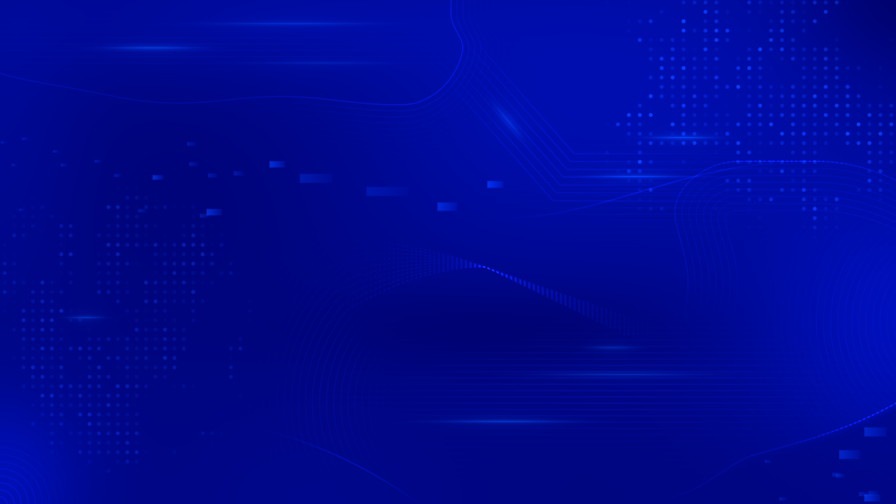
A Shadertoy shader for this background:

```glsl
// Deep blue technology backdrop: soft glows under contour lines, dot grids,
// light streaks and fading blocks. All parts are distance functions in units
// of canvas height, summed as light.

float hash(vec2 p) {
    return fract(sin(dot(p, vec2(127.1, 311.7))) * 43758.5453);
}

float noise(vec2 p) {
    vec2 i = floor(p), f = fract(p);
    f = f * f * (3.0 - 2.0 * f);
    return mix(mix(hash(i), hash(i + vec2(1, 0)), f.x),
               mix(hash(i + vec2(0, 1)), hash(i + 1.0), f.x), f.y);
}

float glow(vec2 p, float x, float y, float rx, float ry) {
    vec2 q = (p - vec2(x, y)) / vec2(rx, ry);
    return exp(-dot(q, q));
}

float line(float d) {
    return 1.0 - smoothstep(0.0, 0.0015 + 0.7 / iResolution.y, abs(d));
}

// Parallel lines at every multiple of a gap
float stripes(float d, float gap) {
    return line((fract(d / gap + 0.5) - 0.5) * gap);
}

// Grid of dots, thinned out in clumps around the middle of an area
float dotGrid(vec2 p, vec2 cell, vec4 area) {
    vec2 id = floor(p / cell), c = (id + 0.5) * cell;
    float region = glow(c, area.x, area.y, area.z, area.w);
    float clump = noise(id * vec2(0.45, 0.2)) * 0.65 + hash(id) * 0.35;
    float shown = smoothstep(0.5, 0.65, clump + 0.4 * region - 0.18) * smoothstep(0.2, 0.45, region);
    float disc = 1.0 - smoothstep(0.002, 0.0055, length(p - c));
    return disc * shown * (0.25 + 0.75 * pow(hash(id + 9.0), 2.0));
}

// Block that is bright at its left end and fades to the right
float block(vec2 q, float width) {
    float px = 1.0 / iResolution.y, h = min(0.21 * width, 0.009);
    float body = smoothstep(-px, px, min(min(q.x, width - q.x), h - abs(q.y)));
    return body * (1.0 - 0.8 * clamp(q.x / width, 0.0, 1.0));
}

float streak(vec2 q, float len) {
    float y = abs(q.y);
    return exp(-2.5 * q.x * q.x / (len * len)) * (0.6 * exp(-y / 0.0025) + 0.16 * exp(-y / 0.012));
}

void mainImage(out vec4 fragColor, in vec2 fragCoord) {
    vec2 p = fragCoord / iResolution.xy * vec2(1.7778, 1.0);
    float beads = 0.5 + 0.5 * cos(p.x * 700.0);

    // Broad light and shade
    float light = 0.56 * glow(p, 1.36, 0.85, 0.5, 0.34) + 0.3 * glow(p, 0.98, 0.72, 0.36, 0.3)
        + 0.82 * glow(p, 1.8, 0.36, 0.32, 0.29) + 0.75 * glow(p, 0.0, 0.05, 0.17, 0.17)
        + 0.42 * glow(p, 0.5, 0.97, 0.5, 0.13) + 0.28 * glow(p, 0.0, 0.78, 0.16, 0.4)
        + 0.15 * glow(p, 0.62, 0.0, 0.3, 0.2) - 0.5 * glow(p, 1.8, 1.0, 0.2, 0.15)
        - 0.3 * glow(p, 1.0, 0.35, 0.35, 0.08) - 0.1 * glow(p, 0.4, 0.6, 0.3, 0.2);

    // Upper left bay and its outward contours
    float wave = 0.055 * exp(-p.x * 8.0) + 0.008 * sin(p.x * 14.0);
    vec2 q = vec2(p.x - 0.8 + 0.025 * smoothstep(0.9, 0.97, p.y), 0.92 + wave - p.y);
    float bay = length(max(q, 0.0)) - 0.12;
    float lines = 0.18 * line(bay) + 0.18 * stripes(bay, 0.012) * step(-0.004, bay)
        * exp(-max(bay, 0.0) * 26.0) * smoothstep(0.4, 0.9, p.x);

    // Nested chevrons that turn from a diagonal to the horizontal
    q = p - vec2(1.097, 0.602);
    float chevron = min(q.y, dot(q, vec2(0.75, 0.66)));
    lines += 0.2 * stripes(chevron, 0.0155) * step(-0.004, chevron) * step(chevron, 0.1)
        * glow(p, 1.12, 0.7, 0.25, 0.2);

    // Right hill with inner contours, and the rise that leads to it
    q = vec2(1.47 - p.x, p.y - 0.56 + 1.5 * pow(max(p.x - 1.62, 0.0), 2.0));
    q.x += 0.015 * sin(p.y * 18.0);
    float hill = length(max(q, 0.0)) - 0.12;
    float hillFade = smoothstep(0.3, 0.55, p.y);
    lines += hillFade * (line(hill) * (0.15 + 0.7 * beads * glow(p, 1.56, 0.68, 0.13, 0.1))
        + 0.1 * stripes(hill, 0.014) * step(hill, 0.0) * step(-0.11, hill));
    float rise = p.y - 0.567 - 0.108 * smoothstep(1.0, 1.55, p.x);
    lines += 0.35 * line(rise) * glow(p, 1.3, 0.63, 0.2, 0.2);

    // Lower right shore, beaded toward the edge
    float e = p.x - 1.505;
    float shore = p.y - 0.065 - 0.27 * e - 1.3 * e * e * e - 0.035 * smoothstep(1.36, 1.5, p.x);
    light *= 1.0 - 0.6 * smoothstep(0.005, -0.02, shore) * smoothstep(1.2, 1.4, p.x);
    float edge = smoothstep(1.55, 1.75, p.x);
    lines += line(shore) * smoothstep(1.25, 1.5, p.x) * (0.2 + 0.9 * beads * edge);

    // Twisted beaded ribbon through the middle, and its tail at the bottom
    float u = p.x - 0.963;
    for (int i = 0; i < 10; i++) {
        float t = float(i) / 9.0;
        float y = u > 0.0 ? -u * (0.35 + 0.13 * t) : mix(-0.36 * u - 0.6 * u * u, -1.15 * u * u, t);
        lines += 0.22 * beads * line(p.y - 0.47 - y) * smoothstep(0.37, 0.15, u)
            * smoothstep(-0.42, -0.12, u - 0.12 * (1.0 - t));
    }
    u = p.x - 0.53;
    lines += 0.35 * line(p.y - 0.145 + 0.25 * u + 0.75 * u * u) * glow(p, 0.7, 0.07, 0.12, 0.1);

    // Arcs and level lines
    lines += 0.12 * stripes(length(p - vec2(0.9, 0.2)), 0.014) * glow(p, 0.65, 0.25, 0.08, 0.18)
        + 0.08 * stripes(length(p - vec2(1.9, 0.36)), 0.014) * glow(p, 1.7, 0.35, 0.15, 0.2)
        + 0.2 * stripes(length(p), 0.014) * glow(p, 0.0, 0.0, 0.1, 0.1)
        + stripes(p.y, 0.0125) * (0.2 * glow(p, 1.2, 0.23, 0.32, 0.09)
        + 0.08 * glow(p, 0.4, 0.9, 0.4, 0.04) + 0.1 * glow(p, 1.3, 0.62, 0.2, 0.07));

    float dots = dotGrid(p, vec2(0.0217, 0.0186), vec4(1.5, 0.81, 0.31, 0.25))
        + 0.55 * dotGrid(p, vec2(0.0187), vec4(0.22, 0.34, 0.26, 0.26));

    // Large blocks (left end, width), then small scattered ones
    vec3 blocks[10] = vec3[10](vec3(0.595, 0.646, 0.065), vec3(0.727, 0.62, 0.083),
        vec3(0.868, 0.59, 0.039), vec3(0.967, 0.634, 0.032), vec3(0.535, 0.674, 0.03),
        vec3(0.41, 0.579, 0.03), vec3(0.303, 0.648, 0.021), vec3(1.715, 0.143, 0.044),
        vec3(1.665, 0.098, 0.042), vec3(1.715, 0.012, 0.032));
    float tiles = 0.0;
    for (int i = 0; i < 10; i++)
        tiles += block(p - blocks[i].xy, blocks[i].z) * min(1.0, 0.03 / blocks[i].z);
    for (int i = 0; i < 20; i++) {
        vec2 r = vec2(hash(vec2(i, 3)), hash(vec2(i, 8)));
        vec2 at = i < 14 ? r * vec2(0.54, 0.16) + vec2(0, 0.57) : r * vec2(0.36, 0.12) + vec2(1.4, 0.01);
        tiles += 0.5 * block(p - at, 0.009 + 0.012 * r.x);
    }

    // Light streaks: position, half length, strength
    vec4 s[9] = vec4[9](vec4(0.579, 0.953, 0.22, 0.5), vec4(0.301, 0.905, 0.13, 0.8),
        vec4(0.637, 0.875, 0.18, 0.3), vec4(1.354, 0.727, 0.09, 0.8), vec4(1.26, 0.65, 0.12, 0.7),
        vec4(0.17, 0.37, 0.05, 0.6), vec4(1.215, 0.31, 0.07, 0.5), vec4(1.23, 0.257, 0.22, 0.5),
        vec4(1.0, 0.164, 0.18, 0.7));
    q = p - vec2(1.009, 0.759);
    float beams = 0.55 * streak(mat2(0.65, 0.46, -0.76, 0.39) * q, 0.06);
    for (int i = 0; i < 9; i++) beams += s[i].w * streak(p - s[i].xy, s[i].z);

    vec3 color = mix(vec3(0, 0.02, 0.5), vec3(0, 0.07, 0.77), light);
    color += lines * vec3(0.04, 0.1, 0.5) + dots * vec3(0.04, 0.2, 0.4);
    color += tiles * vec3(0.01, 0.16, 0.36) + beams * vec3(0.03, 0.35, 0.5);
    fragColor = vec4(clamp(color, 0.0, 1.0), 1.0);
}
```
